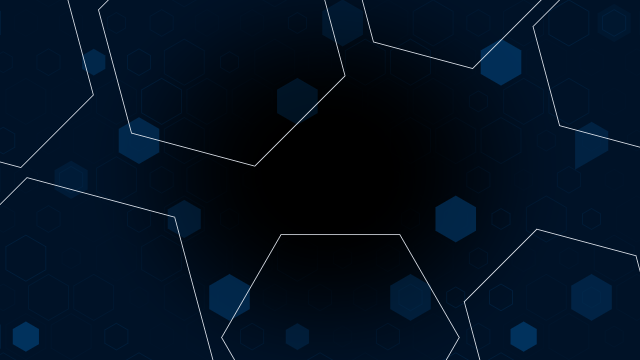
This background is drawn by a Shadertoy shader. Its source:

```glsl
// Dark navy backdrop with faint honeycomb cells and large thin white hexagon frames.

const vec3 NAVY = vec3(0.0, 0.070, 0.152);
const vec3 CELL_BLUE = vec3(0.005, 0.195, 0.365);
const vec3 RIM_BLUE = vec3(0.005, 0.165, 0.310);
const vec3 FRAME_WHITE = vec3(0.88, 0.90, 0.93);
const vec2 STEP = vec2(0.06285, 0.1089);   // half column, row
const vec2 FIRST_CELL = vec2(0.009, 0.065);

// Filled cells: half column, row, radius, opacity
const vec4 LARGE_CELLS[8] = vec4[8](
    vec4(6, 5, 0.065, 0.70), vec4(13, 6, 0.065, 0.36),
    vec4(15, 8, 0.065, 0.30), vec4(22, 7, 0.065, 0.90),
    vec4(20, 3, 0.065, 0.72), vec4(10, 1, 0.065, 0.72),
    vec4(18, 1, 0.065, 0.46), vec4(26, 1, 0.065, 0.55));
const vec4 SMALL_CELLS[7] = vec4[7](
    vec4(4, 7, 0.037, 0.65), vec4(1, 0, 0.042, 1.0),
    vec4(23, 0, 0.042, 1.0), vec4(13, 0, 0.037, 0.42),
    vec4(8, 3, 0.053, 0.42), vec4(3, 4, 0.053, 0.30),
    vec4(27, 8, 0.053, 0.16));

// Frames: center, radius, tilt in degrees
const vec4 FRAMES[7] = vec4[7](
    vec4(-0.016, 0.810, 0.285, 15), vec4(0.616, 0.881, 0.3545, 15),
    vec4(1.239, 1.085, 0.285, 15), vec4(1.756, 0.8525, 0.285, 15),
    vec4(0.185, 0.0965, 0.4245, 15), vec4(0.9456, 0.0625, 0.330, 30),
    vec4(1.565, 0.088, 0.285, 15));

float hash(vec2 p) {
    p = fract(p * vec2(0.1031, 0.1137));
    p += dot(p, p.yx + 33.33);
    return fract((p.x + p.y) * p.x * 17.0);
}

// Signed distance to a hexagon with a vertex on top
float hexagon(vec2 q, float radius) {
    q = abs(q);
    return max(q.x, dot(q, vec2(0.5, 0.866))) - radius * 0.866;
}

vec2 rotate(vec2 q, float angle) {
    float c = cos(angle), s = sin(angle);
    return vec2(c * q.x + s * q.y, c * q.y - s * q.x);
}

float fill(float d, float px) {
    return clamp(0.5 - d / px, 0.0, 1.0);
}

float stroke(float d, float halfWidth, float px) {
    return fill(abs(d) - halfWidth, px);
}

vec2 cellCenter(vec2 index) {
    return FIRST_CELL + STEP * index;
}

// Index of the nearest cell; odd half columns belong to even rows
vec2 nearestCell(vec2 p) {
    vec2 g = (p - FIRST_CELL) / STEP;
    vec2 a = 2.0 * round((g - vec2(1, 0)) * 0.5) + vec2(1, 0);
    vec2 b = 2.0 * round((g - vec2(0, 1)) * 0.5) + vec2(0, 1);
    return distance(p, cellCenter(a)) < distance(p, cellCenter(b)) ? a : b;
}

// Faint rims of random size and strength
float honeycomb(vec2 p, float px) {
    vec2 index = nearestCell(p);
    float size = hash(index + 11.0);
    float radius = size < 0.45 ? 0.064 : (size < 0.75 ? 0.037 : 0.029);
    float strength = hash(index + 47.0);
    float rim = stroke(hexagon(p - cellCenter(index), radius), 0.0011, px);
    return rim * (0.06 + 0.55 * strength * strength);
}

float filledCell(vec2 p, vec4 cell, float px) {
    return cell.w * fill(hexagon(p - cellCenter(cell.xy), cell.z), px);
}

// Cell cut off by one long slanted lower side
float cutCell(vec2 q, float px) {
    float sides = abs(q.x) - 0.046;
    float roof = dot(vec2(abs(q.x), q.y), vec2(0.5, 0.866)) - 0.036;
    float slant = dot(q, vec2(0.5, -0.866)) - 0.056;
    return fill(max(sides, max(roof, slant)), px);
}

void mainImage(out vec4 fragColor, in vec2 fragCoord) {
    vec2 p = fragCoord / iResolution.y;
    float px = 1.0 / iResolution.y;

    // Navy ground sinking to black in the middle
    float light = smoothstep(0.22, 1.0, length((p - vec2(0.91, 0.52)) / vec2(0.68, 0.60)));
    vec3 color = NAVY * light;

    // Honeycomb
    color = mix(color, RIM_BLUE, honeycomb(p, px) * light);
    for (int i = 0; i < LARGE_CELLS.length(); i++)
        color = mix(color, CELL_BLUE, filledCell(p, LARGE_CELLS[i], px));
    for (int i = 0; i < SMALL_CELLS.length(); i++)
        color = mix(color, CELL_BLUE, filledCell(p, SMALL_CELLS[i], px));
    color = mix(color, CELL_BLUE, 0.5 * cutCell(p - vec2(1.6435, 0.62), px));

    // Frames
    for (int i = 0; i < FRAMES.length(); i++) {
        vec2 q = rotate(p - FRAMES[i].xy, radians(FRAMES[i].w));
        color = mix(color, FRAME_WHITE, stroke(hexagon(q, FRAMES[i].z), 0.0011, px));
    }
    fragColor = vec4(color, 1.0);
}
```
